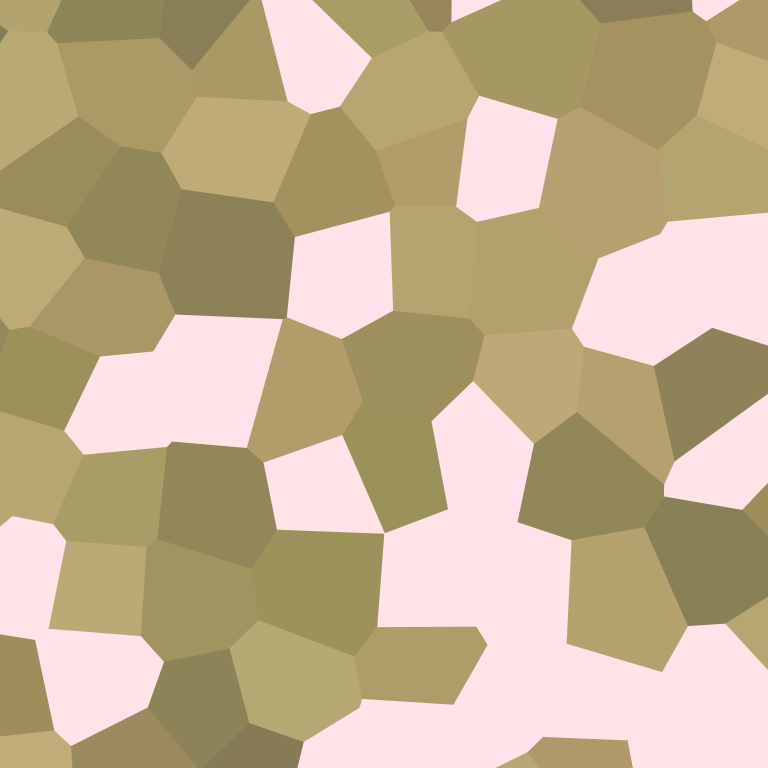
Reproduce this pattern procedurally as a WebGL 1 fragment shader.

```glsl
precision highp float;
// Flat mosaic of irregular polygonal cells in olive and tan, with scattered pale pink ones.

uniform vec2 u_resolution;

const float CELLS = 7.7;         // cells across the canvas
const float JITTER = 0.78;       // scatter of the cell centres, 0 = square grid
const float PINK_SHARE = 0.22;   // share of pink cells
const float TONE_CURVE = 0.65;   // below 1 favours the lighter tones
const float RANK_SCATTER = 0.6;  // randomness added to the even spread of ranks
const float TINT = 0.022;        // drift between greenish and reddish olive
const float EDGE_PIXELS = 1.0;   // width of the smoothed cell edge
const vec2 GRID_OFFSET = vec2(13.3, 5.6);
const vec2 RANK_STEP = vec2(0.7549, 0.5698);

const vec3 PINK = vec3(1.00, 0.89, 0.91);
const vec3 DARK_OLIVE = vec3(0.49, 0.465, 0.33);
const vec3 OLIVE = vec3(0.62, 0.565, 0.36);
const vec3 TAN = vec3(0.76, 0.68, 0.48);

vec2 hash2(vec2 p) {
  vec2 q = vec2(dot(p, vec2(127.1, 311.7)), dot(p, vec2(269.5, 183.3)));
  return fract(sin(q) * 43758.5453);
}

// Flat colour of a cell: an evenly spread rank selects pink or an olive tone.
vec3 cellColor(vec2 id) {
  vec2 h = hash2(id + 47.0);
  float rank = fract(dot(id, RANK_STEP) + RANK_SCATTER * h.x);
  if (rank < PINK_SHARE) return PINK;

  float tone = pow((rank - PINK_SHARE) / (1.0 - PINK_SHARE), TONE_CURVE);
  vec3 color = mix(DARK_OLIVE, OLIVE, clamp(tone * 2.0, 0.0, 1.0));
  color = mix(color, TAN, clamp(tone * 2.0 - 1.0, 0.0, 1.0));
  return color + TINT * (h.y - 0.5) * vec3(1.0, -0.6, 0.3);
}

void main() {
  float scale = CELLS / min(u_resolution.x, u_resolution.y);
  vec2 p = gl_FragCoord.xy * scale + GRID_OFFSET;
  vec2 base = floor(p);

  // Find the two nearest cell centres.
  float nearDist = 1e3;
  float nextDist = 1e3;
  vec2 nearId = base, nextId = base;
  vec2 nearVec = vec2(0.0), nextVec = vec2(1.0);
  for (int j = -2; j <= 2; j++) {
    for (int i = -2; i <= 2; i++) {
      vec2 id = base + vec2(float(i), float(j));
      vec2 toCentre = id + 0.5 + JITTER * (hash2(id) - 0.5) - p;
      float d = dot(toCentre, toCentre);
      if (d < nearDist) {
        nextDist = nearDist;
        nextId = nearId;
        nextVec = nearVec;
        nearDist = d;
        nearId = id;
        nearVec = toCentre;
      } else if (d < nextDist) {
        nextDist = d;
        nextId = id;
        nextVec = toCentre;
      }
    }
  }

  // Blend across the shared border by the distance to the bisector.
  float border = dot(0.5 * (nearVec + nextVec), normalize(nextVec - nearVec));
  float blend = clamp(0.5 - border / (EDGE_PIXELS * scale), 0.0, 0.5);
  gl_FragColor = vec4(mix(cellColor(nearId), cellColor(nextId), blend), 1.0);
}
```
